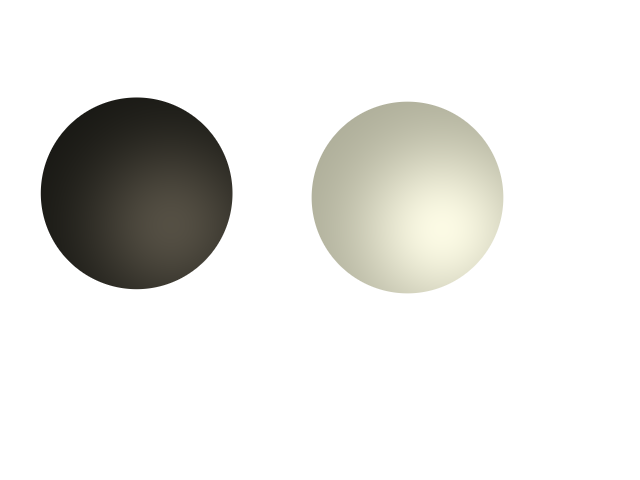
Give the GLSL for this background, as a Shadertoy shader.

```glsl
// Two softly lit spheres, one charcoal and one ivory, side by side on white.

const vec3 PAPER = vec3(1.0);
const vec3 CHARCOAL_SHADE = vec3(0.085, 0.085, 0.07);
const vec3 CHARCOAL_GLOW = vec3(0.33, 0.31, 0.265);
const vec3 IVORY_SHADE = vec3(0.67, 0.67, 0.59);
const vec3 IVORY_GLOW = vec3(0.985, 0.98, 0.895);

const float RADIUS = 0.1997;                   // in canvas heights
const vec2 GLOW_OFFSET = vec2(0.36, -0.33);    // in sphere radii
const float GLOW_WIDTH = 0.9;                  // in sphere radii

// Bell-shaped falloff of light around the off-centre highlight.
vec3 sphereColor(vec2 local, vec3 shade, vec3 glow) {
    vec2 fromGlow = (local - GLOW_OFFSET) / GLOW_WIDTH;
    return mix(shade, glow, exp(-dot(fromGlow, fromGlow)));
}

// Antialiased disc coverage.
float discMask(vec2 p, float radius, float pixel) {
    return clamp(0.5 - (length(p) - radius) / pixel, 0.0, 1.0);
}

// Lays one shaded sphere over the colour beneath it.
vec3 drawSphere(vec3 base, vec2 p, float radius, vec3 shade, vec3 glow, float pixel) {
    vec3 surface = sphereColor(p / radius, shade, glow);
    return mix(base, surface, discMask(p, radius, pixel));
}

void mainImage(out vec4 fragColor, in vec2 fragCoord) {
    float pixel = 1.0 / iResolution.y;
    vec2 uv = fragCoord * pixel;
    float aspect = iResolution.x * pixel;

    // Sphere centres, with x as a share of the canvas width
    vec2 charcoalCenter = vec2(0.2135 * aspect, 0.5972);
    vec2 ivoryCenter = vec2(0.6367 * aspect, 0.5885);

    vec3 color = PAPER;
    color = drawSphere(color, uv - charcoalCenter, RADIUS, CHARCOAL_SHADE, CHARCOAL_GLOW, pixel);
    color = drawSphere(color, uv - ivoryCenter, RADIUS, IVORY_SHADE, IVORY_GLOW, pixel);

    fragColor = vec4(color, 1.0);
}
```
